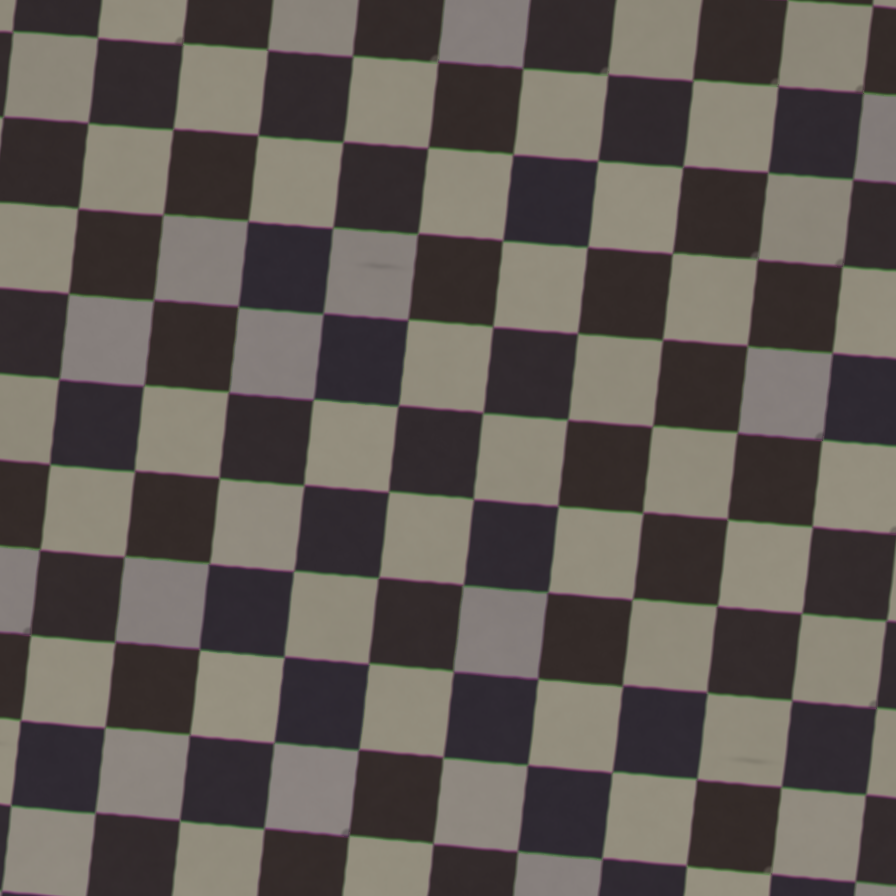
Give the GLSL for this pattern, as a Shadertoy shader.

```glsl
// Tilted checkerboard of pale and dark tiles with soft, slightly worn seams.

const vec2 ORIGIN = vec2(0.1094, 0.9570);       // corner of tile (0, 0)
const vec2 ACROSS = vec2(0.0949, -0.0068);      // step to the next column
const vec2 DOWN   = vec2(-0.0107, -0.0952);     // step to the next row
const vec2 TWIST  = vec2(-0.00007, -0.00019);   // slight perspective drift
const float SEAM_BLUR = 0.028;                  // in tile widths

float hash(vec2 p, float seed) {
    vec3 q = fract(vec3(p.xyx) * 0.1031 + seed * 0.137);
    q += dot(q, q.yzx + 33.33);
    return fract((q.x + q.y) * q.z);
}

// Canvas position to tile coordinates, refining the perspective term
vec2 toGrid(vec2 p) {
    mat2 toTiles = inverse(mat2(ACROSS, DOWN));
    vec2 g = toTiles * (p - ORIGIN);
    for (int i = 0; i < 2; i++) {
        g = toTiles * (p - ORIGIN - TWIST * g.x * g.y);
    }
    return g;
}

// Small laying errors per row and column, plus uneven tile edges
vec2 unevenGrid(vec2 g) {
    vec2 cell = floor(g);
    vec2 slip = vec2(hash(vec2(cell.y, 3.0), 1.0), hash(vec2(cell.x, 7.0), 2.0)) - 0.5;
    return g + 0.016 * slip + 0.003 * sin(g.yx * 17.0 + 2.0 * sin(g.yx * 5.3));
}

// Signed square wave with soft flanks: +1 on even tiles, -1 on odd ones
vec2 softSquare(vec2 g, float blur) {
    vec2 side = 1.0 - 2.0 * mod(floor(g), 2.0);
    vec2 edge = 0.5 - abs(fract(g) - 0.5);
    return side * smoothstep(-blur, blur, edge) * 2.0 - side;
}

// Share of pale tile at a grid position
float paleCover(vec2 g, float blur) {
    vec2 s = softSquare(g, blur);
    return clamp(0.52 - 0.5 * s.x * s.y, 0.0, 1.0);
}

// Layered sines, roughly -1 to 1
float mottle(vec2 p) {
    float sum = 0.0, gain = 0.5;
    for (int i = 0; i < 4; i++) {
        sum += gain * sin(p.x + 1.7 * sin(p.y * 0.8)) * sin(p.y + 1.3 * sin(p.x * 0.7));
        p = mat2(1.5, 1.2, -1.2, 1.5) * p + 2.3;
        gain *= 0.65;
    }
    return sum;
}

vec3 paleTone(vec2 cell) {
    float cool = smoothstep(0.6, 0.95, hash(cell, 3.0));
    vec3 tone = mix(vec3(0.568, 0.546, 0.484), vec3(0.525, 0.497, 0.487), cool);
    return tone * (0.98 + 0.04 * hash(cell, 4.0));
}

vec3 darkTone(vec2 cell, float height) {
    float blue = smoothstep(0.25, 1.0, hash(cell, 5.0) + 0.3 * (0.5 - height));
    return mix(vec3(0.195, 0.160, 0.152), vec3(0.174, 0.154, 0.188), blue);
}

// Faint streak on a few tiles
float scuff(vec2 local, vec2 cell) {
    float present = step(0.93, hash(cell, 6.0));
    vec2 center = vec2(0.6, 0.2 + 0.6 * hash(cell, 7.0));
    vec2 d = (local - center) / vec2(0.22, 0.035);
    return present * exp(-dot(d, d));
}

// Rounded nick at the lower right corner of a few tiles
float nick(vec2 local, vec2 cell, float blur) {
    float present = step(0.92, hash(cell, 8.0));
    return present * (1.0 - smoothstep(0.07 - blur, 0.07 + blur, length(local - vec2(0.98))));
}

void mainImage(out vec4 fragColor, in vec2 fragCoord) {
    vec2 p = fragCoord / iResolution.y;
    vec2 g = unevenGrid(toGrid(p));
    vec2 cell = floor(g);
    vec2 local = g - cell;
    float blur = max(SEAM_BLUR, 10.5 / iResolution.y);

    // Green sits a touch higher, leaving purple fringes above dark tiles
    float cover = paleCover(g, blur);
    float greenCover = paleCover(g + vec2(0.004, 0.014), blur);
    vec3 pale = vec3(cover, greenCover, cover);

    // Tile colours with nicks and streaks
    float isPale = mod(cell.x + cell.y, 2.0);
    float chip = 0.35 * nick(local, cell, blur);
    pale = mix(pale, vec3(1.0 - isPale), chip);
    vec3 color = mix(darkTone(cell, p.y), paleTone(cell), pale);
    color *= 1.0 - 0.1 * isPale * scuff(local, cell);

    // Broad shading and fine mottling
    color *= 1.0 + 0.03 * (0.5 - p.y) + 0.012 * mottle(p * 14.0);
    color += 0.006 * mottle(p * 95.0);

    fragColor = vec4(color, 1.0);
}
```
